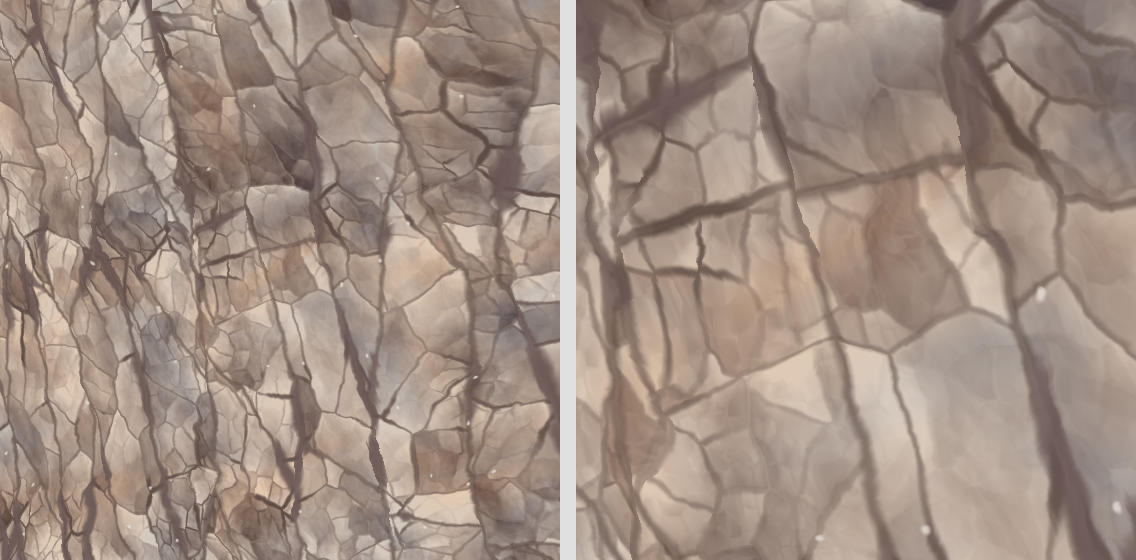
Left: the whole. Right: its middle third, enlarged.
This texture is drawn by a WebGL 2 fragment shader. Its source:

```glsl
#version 300 es
precision highp float;

uniform vec2 u_resolution;
out vec4 fragColor;

struct Cell { float edge; float id; vec2 offset; };

vec2 hash2(vec2 p) {
  vec3 q = fract(p.xyx * vec3(0.1031, 0.1030, 0.0973));
  q += dot(q, q.yzx + 33.33);
  return fract((q.xx + q.yz) * q.zy);
}

vec2 turn(vec2 p, float angle) {
  float c = cos(angle), s = sin(angle);
  return vec2(c * p.x - s * p.y, s * p.x + c * p.y);
}

// Layered, self-bending sines, roughly -0.6 to 0.6
float sines(vec2 p) {
  float sum = 0.0, amp = 0.5;
  for (int i = 0; i < 5; i++) {
    p = turn(p, 0.65) + 0.6 * sin(p.yx * 1.3 + 1.7);
    sum += amp * sin(p.x) * sin(p.y);
    p *= 1.8;
    amp *= 0.55;
  }
  return sum;
}

// Cellular noise with the border distance in canvas units
Cell cells(vec2 p, vec2 size, float seed) {
  vec2 grid = p / size, base = floor(grid), f = grid - base;
  vec2 first = vec2(8.0), second = vec2(9.0), home = base;
  for (int y = -1; y <= 1; y++) {
    for (int x = -1; x <= 1; x++) {
      vec2 n = vec2(x, y);
      vec2 r = n + 0.08 + 0.84 * hash2(base + n + seed) - f;
      if (dot(r, r) < dot(first, first)) {
        second = first;
        first = r;
        home = base + n;
      } else if (dot(r, r) < dot(second, second)) {
        second = r;
      }
    }
  }
  vec2 across = normalize(second - first);
  float edge = dot(0.5 * (first + second), across) / length(across / size);
  return Cell(edge, hash2(home + seed + 17.0).x, -first);
}

// Tone of one tilted face, fading to neutral at its border
float facet(Cell c, float tilt, float soft) {
  float slope = dot(c.offset, turn(vec2(1.0, 0.0), c.id * 40.0));
  return (c.id - 0.5 + tilt * slope) * smoothstep(0.0, soft, c.edge);
}

float crack(float edge, float width, float soft) {
  return 1.0 - smoothstep(width * 0.4, width + soft, edge);
}

void main() {
  vec2 uv = gl_FragCoord.xy / u_resolution.y;
  float soft = max(0.0025, 1.5 / u_resolution.y);

  // Bent, leaning strata that widen to the right
  vec2 p = uv + 0.022 * vec2(sines(uv * 9.0), sines(uv * 9.0 + 7.0));
  p += 0.005 * vec2(sines(uv * 48.0), sines(uv * 48.0 + 3.0));
  vec2 strata = vec2(p.x * (1.35 - 0.4 * p.x) + mix(0.27, 0.06, p.x) * p.y, p.y);

  float patches = sines(uv * 7.0 + 2.0);
  float breakage = sines(strata * vec2(24.0, 11.0) + 5.0);
  float rough = smoothstep(-0.35, 0.4, sines(uv * 8.0 + 11.0) + 0.25 - 0.35 * uv.x);

  // Slabs split into blocks, blocks into chips
  Cell slab = cells(strata, vec2(0.095, 0.48), 3.0);
  vec2 local = turn(strata + vec2(3.0, 7.0) * slab.id, (slab.id - 0.5) * 1.1);
  Cell block = cells(local, vec2(0.085, 0.14), 21.0);
  Cell chip = cells(turn(local, block.id - 0.5), vec2(0.027, 0.048), 45.0);
  Cell grain = cells(strata, vec2(0.009, 0.014), 71.0);

  float inSlab = smoothstep(0.0, soft, slab.edge);
  float inBlock = inSlab * smoothstep(0.0, soft, block.edge);
  float tone = 0.63 + 0.36 * facet(slab, 0.5, soft);
  tone += 0.46 * facet(block, 0.9, soft) * inSlab;
  tone += mix(0.12, 0.42, rough) * facet(chip, 0.8, soft) * inBlock;
  tone += mix(0.07, 0.2, rough) * facet(grain, 0.6, soft);
  tone += 0.22 * patches + 0.16 * sines(strata * vec2(75.0, 38.0));

  // Worn upper rims catch the light
  float rim = smoothstep(0.0, 0.35, block.offset.y) * exp(-block.edge * 90.0);
  tone += 0.28 * rim * inBlock;

  vec3 shade = vec3(0.42, 0.34, 0.31);
  vec3 light = vec3(0.80, 0.73, 0.67);
  vec3 color = mix(shade, light, clamp(tone, -0.25, 1.15));
  color += vec3(0.05, 0.0, -0.045) * sines(uv * 13.0 + 4.0);

  // Fine fractures, then joints, then open gaps
  vec3 deep = vec3(0.31, 0.24, 0.215);
  float open = smoothstep(-0.1, 0.45, breakage);
  float fine = crack(chip.edge, 0.0008, soft) * rough * (0.2 + 0.5 * open);
  float joint = crack(block.edge, 0.001 + 0.0025 * open, soft) * (0.3 + 0.5 * open);
  float gap = crack(slab.edge, 0.0015 + 0.012 * open * open, soft * 1.5);
  color = mix(color, deep, max(fine * inBlock, joint * inSlab));
  vec3 hollow = mix(deep, vec3(0.41, 0.335, 0.325), smoothstep(0.1, 0.7, open));
  color = mix(color, hollow, gap * (0.45 + 0.45 * open));

  // Sparse pale flecks
  Cell fleck = cells(p, vec2(0.05), 93.0);
  float spot = 1.0 - smoothstep(0.001, 0.002 + soft, length(fleck.offset * 0.05));
  color = mix(color, vec3(0.90, 0.87, 0.84), 0.8 * spot * step(0.93, fleck.id));

  fragColor = vec4(clamp(color, 0.0, 1.0), 1.0);
}
```
